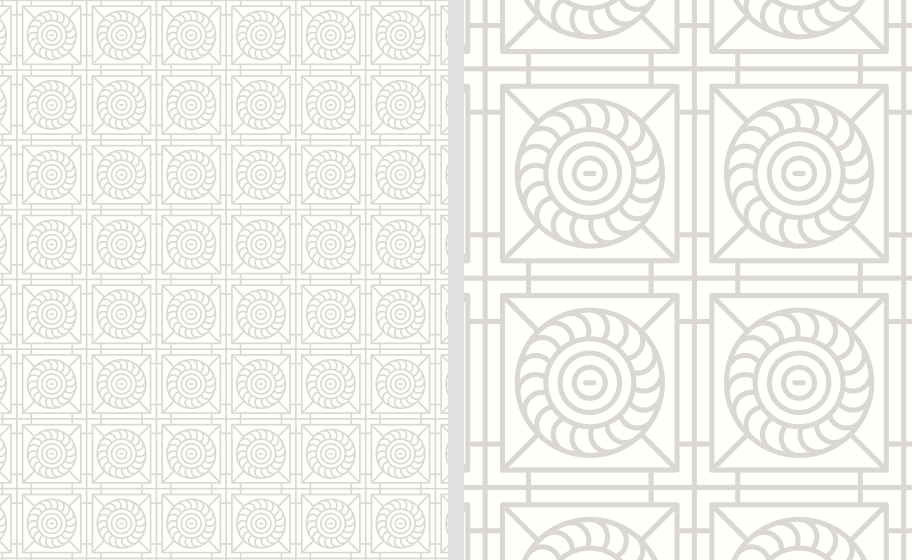
Left, the full canvas; right, a detail of the centre.
A Shadertoy shader for this pattern:

```glsl
// Pale line lattice: framed squares joined by short struts, each holding a
// swirling rosette of hooked blades around concentric rings.
// One cell is built from distances to strokes and repeated on a square grid.

const float PI = 3.14159265;
const float PITCH = 0.12457;                  // cell size in canvas heights
const vec2 FIRST_CENTER = vec2(0.0924, 0.9371);
const float HALF_STROKE = 0.0122;             // the rest is in cell units
const float FRAME = 0.417;
const float STRUT = 0.293;
const float OUTER_RING = 0.347;
const float INNER_RING = 0.210;
const float BLADES = 18.0;
const vec3 PAPER = vec3(1.0, 1.0, 0.99);
const vec3 LINE = vec3(0.855, 0.848, 0.82);

float segmentDistance(vec2 p, vec2 a, vec2 b) {
    vec2 pa = p - a, ba = b - a;
    return length(pa - ba * clamp(dot(pa, ba) / dot(ba, ba), 0.0, 1.0));
}

float ringDistance(vec2 p, float radius) {
    return abs(length(p) - radius);
}

float squareDistance(vec2 p, float halfSide) {
    vec2 q = abs(p) - halfSide;
    return abs(length(max(q, 0.0)) + min(max(q.x, q.y), 0.0));
}

// Hooked arcs that leave the outer ring and curl clockwise to the inner one
float bladeDistance(vec2 p, float inner, float outer, float count, float radius) {
    float r = length(p);
    if (r < inner || r > outer) return 1.0;
    float angle = atan(p.x, p.y);
    float sector = 2.0 * PI / count;
    float nearest = round(angle / sector);
    float d = 1.0;
    for (float k = -1.0; k <= 1.0; k++) {
        float turn = angle - (nearest + k) * sector;
        vec2 q = r * vec2(sin(turn), cos(turn)) - vec2(0.0, outer - radius);
        float arc = q.x > 0.0 ? ringDistance(q, radius) : length(q - vec2(0.0, radius));
        d = min(d, arc);
    }
    return d;
}

// Grid lines, square frame, struts and corner diagonals
float latticeDistance(vec2 p) {
    vec2 q = abs(p);
    float d = min(abs(q.x - 0.5), abs(q.y - 0.5));
    d = min(d, squareDistance(p, FRAME));
    d = min(d, segmentDistance(q, vec2(STRUT, FRAME), vec2(STRUT, 0.5)));
    d = min(d, segmentDistance(q, vec2(FRAME, STRUT), vec2(0.5, STRUT)));
    return min(d, segmentDistance(q, vec2(OUTER_RING * sqrt(0.5)), vec2(FRAME)));
}

// Rings, blades and the small central dash
float rosetteDistance(vec2 p) {
    float d = min(ringDistance(p, OUTER_RING), ringDistance(p, INNER_RING));
    d = min(d, min(ringDistance(p, 0.142), ringDistance(p, 0.074)));
    d = min(d, bladeDistance(p, INNER_RING, OUTER_RING, BLADES, 0.085));
    return min(d, segmentDistance(p, vec2(-0.02, 0.0), vec2(0.02, 0.0)));
}

float strokeCoverage(float d, float halfWidth, float pixel) {
    return clamp(0.5 + (halfWidth - d) / pixel, 0.0, 1.0);
}

void mainImage(out vec4 fragColor, in vec2 fragCoord) {
    vec2 grid = (fragCoord / iResolution.y - FIRST_CENTER) / PITCH;
    vec2 cell = grid - round(grid);
    float pixel = 1.0 / (iResolution.y * PITCH);
    float d = min(latticeDistance(cell), rosetteDistance(cell));
    fragColor = vec4(mix(PAPER, LINE, strokeCoverage(d, HALF_STROKE, pixel)), 1.0);
}
```
